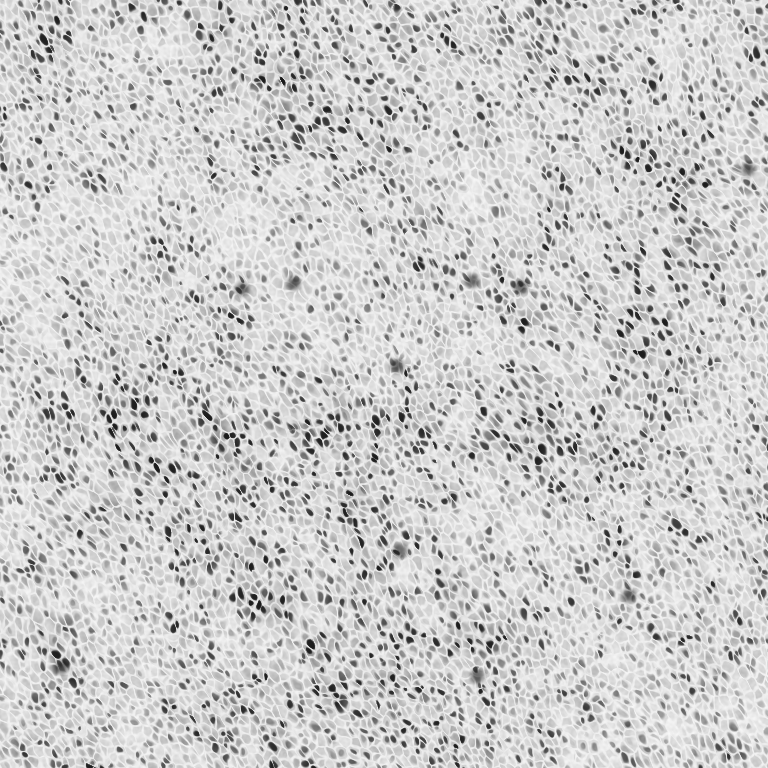
A WebGL 2 fragment shader for this texture:

```glsl
#version 300 es
precision highp float;
// Pale grey tissue of small leaning cells with light walls and dark, patchy nuclei.

uniform vec2 u_resolution;
out vec4 fragColor;

vec3 hash3(vec2 cell) {
    vec3 h = fract(cell.xyx * vec3(0.1031, 0.1030, 0.0973));
    h += dot(h, h.yxz + 33.33);
    return fract((h.xxy + h.yzz) * h.zyx);
}

float cornerSlope(vec2 corner, vec2 offset) {
    float angle = 6.2832 * hash3(corner + 71.0).x;
    return dot(vec2(cos(angle), sin(angle)), offset);
}

float gradientNoise(vec2 p) {
    vec2 i = floor(p), f = fract(p);
    vec2 u = f * f * f * (f * (f * 6.0 - 15.0) + 10.0);
    vec2 e = vec2(1.0, 0.0);
    return mix(mix(cornerSlope(i, f), cornerSlope(i + e, f - e), u.x),
               mix(cornerSlope(i + e.yx, f - e.yx), cornerSlope(i + 1.0, f - 1.0), u.x), u.y);
}

vec2 noisePair(vec2 p) {
    return vec2(gradientNoise(p), gradientNoise(p + vec2(37.4, 83.7)));
}

// Distances to the nearest and second nearest centre, then the nearest cell's id
vec4 nearestCell(vec2 p) {
    vec2 base = floor(p), id = base;
    float first = 9.0, second = 9.0;
    for (int y = -1; y <= 1; y++) {
        for (int x = -1; x <= 1; x++) {
            vec2 cell = base + vec2(x, y);
            float d = length(cell + 0.05 + 0.9 * hash3(cell).xy - p);
            if (d < first) {
                second = first;
                first = d;
                id = cell;
            } else {
                second = min(second, d);
            }
        }
    }
    return vec4(first, second, id);
}

// Rare, soft, larger spots
float largeSpots(vec2 p) {
    vec2 cell = floor(p * 20.0);
    vec3 rnd = hash3(cell + 211.0);
    float d = length(fract(p * 20.0) - 0.3 - 0.4 * rnd.xy);
    return step(0.985, rnd.z) * (1.0 - smoothstep(0.04, 0.28, d));
}

void main() {
    vec2 p = gl_FragCoord.xy / min(u_resolution.x, u_resolution.y);

    // Lean the cells, then bend their outlines
    vec2 leaning = vec2(p.x + 0.32 * p.y, p.y) + 0.02 * noisePair(p * 5.0);
    vec2 q = leaning * vec2(100.0, 74.0) + 20.0;
    q += 0.45 * noisePair(q * 0.85);

    // Broad patches shared by the wash and the nuclei
    float patches = 0.8 * gradientNoise(p * 3.0 + 5.3)
                  + 0.8 * gradientNoise(leaning * vec2(11.0, 8.0) + 9.1)
                  + 0.9 * gradientNoise(leaning * vec2(30.0, 22.0) + 2.7);
    float mottle = gradientNoise(leaning * vec2(58.0, 44.0) + 14.2);
    float grain = gradientNoise(p * 190.0);

    // Cell body, nucleus and wall
    vec4 cell = nearestCell(q);
    vec3 rnd = hash3(cell.zw + 127.0);
    float wallDistance = cell.y - cell.x;
    float wall = 1.0 - smoothstep(0.04, 0.28, wallDistance);
    float radius = mix(0.36, 0.56, rnd.x);
    float nucleus = 1.0 - smoothstep(radius * 0.4, radius, cell.x);

    float darkness = 0.075 * exp(1.1 * patches + 1.3 * mottle);
    darkness += 0.11 * rnd.y * smoothstep(0.1, 0.4, wallDistance);
    darkness += 0.72 * pow(rnd.z, 2.7) * exp(1.7 * patches) * nucleus;
    darkness *= 1.0 - wall * clamp(0.65 + 0.6 * mottle, 0.3, 0.9);
    darkness += 0.05 * grain + 0.5 * largeSpots(p);

    // Ease the deepest tones so that they stay above black
    darkness = min(darkness, 0.4) + 0.45 * (1.0 - exp(-max(darkness - 0.4, 0.0) / 0.45));
    fragColor = vec4(vec3(clamp(0.95 - darkness, 0.0, 1.0)), 1.0);
}
```
